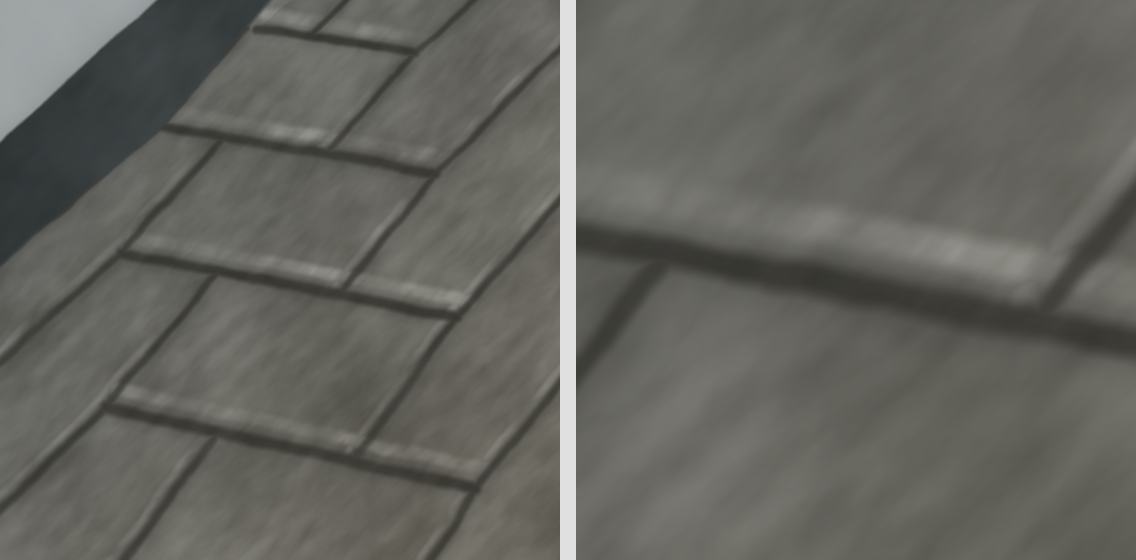
Left: the whole. Right: its middle third, enlarged.
This texture is drawn by a WebGL 1 fragment shader. Its source:

```glsl
precision highp float;
uniform vec2 u_resolution;

#define GROWTH 1.19
#define JOINT_WIDTH 0.011
#define SEAM_WIDTH 0.0075
#define WOBBLE 0.009
#define WEAR 0.13
#define TINT_RANGE 0.024
#define STONE vec3(0.405, 0.403, 0.380)
#define JOINT vec3(0.215, 0.213, 0.195)
#define BAND vec3(0.195, 0.217, 0.220)
#define WALL vec3(0.625, 0.645, 0.650)

float hash(vec2 p) {
  vec3 h = fract(p.xyx * vec3(0.1031, 0.1030, 0.0973));
  h += dot(h, h.yzx + 33.33);
  return fract((h.x + h.y) * h.z);
}

float noise(vec2 p) {
  vec2 i = floor(p), f = fract(p);
  f = f * f * (3.0 - 2.0 * f);
  return mix(mix(hash(i), hash(i + vec2(1.0, 0.0)), f.x),
             mix(hash(i + vec2(0.0, 1.0)), hash(i + 1.0), f.x), f.y);
}

float fbm(vec2 p) {
  float sum = 0.0, amp = 0.5;
  for (int i = 0; i < 4; i++) {
    sum += amp * noise(p);
    p = mat2(1.6, 1.2, -1.2, 1.6) * p + 7.3;
    amp *= 0.5;
  }
  return sum / 0.9375;
}

float segment(vec2 p, vec2 a, vec2 b) {
  vec2 d = b - a;
  return length(p - a - d * clamp(dot(p - a, d) / dot(d, d), 0.0, 1.0));
}

float cross2(vec2 a, vec2 b) { return a.x * b.y - a.y * b.x; }

// Cross joint of course k; y points down, spacing grows with nearness
vec2 onJoint(float x, float k) {
  return vec2(x, -1.023 + 1.284 * pow(GROWTH, k) + (x - 0.495) * (0.17 + 0.025 * k));
}

// Ends of a cross joint, and the tees where seams meet it
vec2 leftEnd(float k) { return onJoint(min(0.169 + 0.117 * pow(0.4, k), 0.46), k); }
vec2 rightEnd(float k) { return onJoint(0.779 + 0.035 * k, k); }
vec2 lowerTee(float k) { return onJoint(0.388 + 0.012 * pow(0.22, k), k); }
vec2 upperTee(float k) { return onJoint(0.581 + 0.026 * k, k); }
float leftSlope(float k) { return 0.84 + 0.07 * k; }
float rightSlope(float k) { return 1.0 + 0.12 * k; }

// Distances to the cross joints (x) and the slanted seams (y)
vec2 joints(vec2 p) {
  vec2 d = vec2(1.0);
  for (int i = -2; i <= 3; i++) {
    float k = float(i);
    vec2 l = leftEnd(k), r = rightEnd(k);
    d.x = min(d.x, segment(p, l, r));
    vec2 farRight = r + 0.5 * vec2(1.0, -rightSlope(k));
    d.y = min(d.y, min(segment(p, upperTee(k + 1.0), r), segment(p, r, farRight)));
    if (i >= 0) {
      vec2 farLeft = l + 0.5 * vec2(-1.0, leftSlope(k));
      d.y = min(d.y, min(segment(p, lowerTee(k - 1.0), l), segment(p, l, farLeft)));
    }
  }
  return d;
}

// Course number and position within it: left, middle or right
vec2 stoneId(vec2 p) {
  float course = -3.0;
  for (int i = -2; i <= 3; i++) {
    float k = float(i);
    float l = leftEnd(k).x, r = rightEnd(k).x;
    float y = onJoint(clamp(p.x, l, r), k).y
            + max(l - p.x, 0.0) * leftSlope(k) - max(p.x - r, 0.0) * rightSlope(k);
    course += step(y, p.y);
  }
  vec2 a = lowerTee(course), b = rightEnd(course);
  float pastLeft = step(0.0, cross2(leftEnd(course + 1.0) - a, a - p));
  float pastRight = step(0.0, cross2(upperTee(course + 1.0) - b, b - p));
  return vec2(course, pastLeft + pastRight);
}

void main() {
  vec2 uv = gl_FragCoord.xy / u_resolution;
  vec2 q = vec2(uv.x, 1.0 - uv.y);
  vec2 p = q + WOBBLE * (vec2(fbm(q * 16.0), fbm(q * 16.0 + 40.0)) - 0.5);
  float near = 0.75 + 0.4 * q.y;

  // Stone face: mottling, slanted brush streaks and a tint per stone
  vec2 slant = vec2(q.x - q.y, q.x + q.y);
  float streak = fbm(slant * vec2(12.0, 34.0));
  float mottle = fbm(q * 7.0 + 3.0);
  vec3 col = STONE + 0.13 * (mottle - 0.5) + 0.10 * (streak - 0.5);
  col += TINT_RANGE * (hash(stoneId(p) + 11.0) - 0.5) * 2.0;
  col += vec3(0.008, 0.0, -0.014) * (q.x + q.y - 0.9);

  // Worn pale rims along lower and right edges
  float crossRim = joints(p + vec2(-0.022, 0.031) * near).x;
  float seamRim = joints(p + 0.012 * near).y;
  float patches = smoothstep(0.3, 0.65, fbm(q * 9.0 + 21.0));
  float rim = (1.0 - smoothstep(0.004, 0.019, crossRim)) * (0.3 + 0.7 * patches);
  rim = max(rim, (1.0 - smoothstep(0.001, 0.010, seamRim)) * patches * 0.75);
  col += WEAR * rim * (0.5 + 0.8 * streak);

  // Recessed joints with soft shading beside them
  vec2 d = joints(p) / near;
  col *= 1.0 - 0.13 * (1.0 - smoothstep(0.0, 0.035, min(d.x, d.y)));
  float groove = 1.0 - smoothstep(0.25 * JOINT_WIDTH, 1.5 * JOINT_WIDTH, d.x);
  groove = max(groove, 0.85 * (1.0 - smoothstep(0.2 * SEAM_WIDTH, 1.5 * SEAM_WIDTH, d.y)));
  col = mix(col, JOINT + 0.06 * (streak - 0.5), groove * (0.75 + 0.25 * mottle));

  // Dark band and pale wall in the upper left corner
  float bandEdge = min(0.469 - 0.84 * p.x, 0.560 - 1.16 * p.x);
  vec3 band = BAND + 0.09 * (mottle - 0.5) + 0.03 * (streak - 0.5);
  band += 0.05 * exp(-40.0 * dot(q - vec2(0.29, 0.12), q - vec2(0.29, 0.12)));
  col = mix(band, col, smoothstep(-0.008, 0.010, p.y - bandEdge));
  float wallDepth = 0.254 - 0.907 * p.x - p.y;
  vec3 wall = WALL + 0.05 * (mottle - 0.5) - 0.05 * exp(-40.0 * max(wallDepth, 0.0));
  col = mix(col, wall, smoothstep(-0.005, 0.005, wallDepth));

  gl_FragColor = vec4(col, 1.0);
}
```
